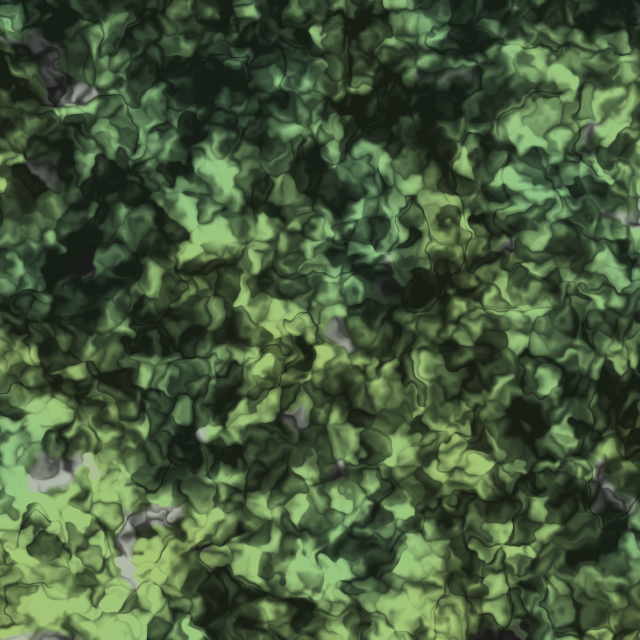
Give the GLSL for this texture, as a Shadertoy shader.

```glsl
// Dense mottled foliage: ragged leaf patches in rounded clumps with dark gaps.
// Warped cells and noise sum to a roughly normal tone of unit spread, which
// is turned into a rank from 0 to 1 so each green covers its chosen area.

const float CLUMP_FREQ = 13.0;    // rounded clumps across the canvas
const float LEAF_FREQ = 33.0;     // leaf patches across the canvas
const float EDGE_SHARPNESS = 26.0;
const float BROAD_WARP = 0.030;
const float FINE_WARP = 0.011;
const vec2 LIGHT_TREND = vec2(-0.2, -1.1);  // brighter toward lower left
const float GAP_MEAN = 0.31;
const float GAP_SPREAD = 0.20;
const float CRACK_WIDTH = 0.32;

const vec3 SHADES[6] = vec3[6](
    vec3(0.09, 0.12, 0.08), vec3(0.17, 0.22, 0.15), vec3(0.24, 0.32, 0.21),
    vec3(0.34, 0.44, 0.28), vec3(0.45, 0.58, 0.37), vec3(0.61, 0.78, 0.49));
const float RANKS[6] = float[6](0.05, 0.25, 0.50, 0.69, 0.83, 0.96);

float hash(vec2 p) {
    vec3 q = fract(vec3(p.xyx) * 0.1031);
    q += dot(q, q.yzx + 33.33);
    return fract((q.x + q.y) * q.z);
}

vec2 hash2(vec2 p) {
    return vec2(hash(p + 17.0), hash(p + 71.0));
}

// Value noise scaled to zero mean and about unit spread
float noise(vec2 p) {
    vec2 i = floor(p), f = fract(p);
    f = f * f * (3.0 - 2.0 * f);
    float low = mix(hash(i), hash(i + vec2(1, 0)), f.x);
    float high = mix(hash(i + vec2(0, 1)), hash(i + vec2(1, 1)), f.x);
    return (mix(low, high, f.y) - 0.5) / 0.2145;
}

vec2 noise2(vec2 p) {
    return vec2(noise(p), noise(p + vec2(53.0, 97.0)));
}

// x: softly blended random tone, y: normalised distance from the cell border
vec2 cells(vec2 p) {
    vec2 base = floor(p);
    float nearest = 9.0, second = 9.0, tone = 0.0, total = 0.0;
    for (int y = -1; y <= 1; y++)
    for (int x = -1; x <= 1; x++) {
        vec2 id = base + vec2(x, y);
        float d = length(id + hash2(id) - p);
        float weight = exp(-EDGE_SHARPNESS * d);
        tone += weight * (hash(id + 131.0) - 0.5) * 3.46;
        total += weight;
        second = min(second, max(nearest, d));
        nearest = min(nearest, d);
    }
    return vec2(tone / total, (second - nearest - GAP_MEAN) / GAP_SPREAD);
}

vec3 foliageColor(float rank) {
    vec3 color = SHADES[0];
    for (int i = 1; i < 6; i++) {
        float t = (rank - RANKS[i - 1]) / (RANKS[i] - RANKS[i - 1]);
        color = mix(color, SHADES[i], clamp(t, 0.0, 1.0));
    }
    return color;
}

void mainImage(out vec4 fragColor, in vec2 fragCoord) {
    vec2 uv = fragCoord / iResolution.y;

    // Bend the plane, then crinkle it for ragged leaf borders
    vec2 bent = uv + 0.3 * BROAD_WARP * noise2(uv * 9.0 + 5.0);
    vec2 ragged = bent + 0.5 * FINE_WARP * noise2(uv * 38.0 + 40.0)
                       + 0.2 * FINE_WARP * noise2(uv * 90.0 + 80.0);

    // Patches, clumps and mottling
    vec2 leaf = cells(ragged * LEAF_FREQ + 20.0);
    vec2 clump = cells(ragged * CLUMP_FREQ + 60.0);
    float tone = 0.50 * leaf.x + 0.28 * leaf.y + 0.26 * clump.y + 0.16 * clump.x;
    tone += 0.40 * noise(bent * 6.0 + 11.0);
    tone += 0.40 * noise(ragged * 23.0 + 31.0);
    tone += 0.32 * noise(ragged * 58.0 + 47.0);
    tone += dot(uv - 0.5, LIGHT_TREND);

    // Thin winding shadows between the leaves
    float ridge = abs(noise(ragged * 17.0 + 90.0));
    tone += 0.12 - 0.8 * (1.0 - smoothstep(0.0, CRACK_WIDTH, ridge));

    // Rank of a normal value, by a logistic curve
    float rank = 1.0 / (1.0 + exp(-1.702 * tone));
    vec3 color = foliageColor(rank);

    // Yellow and blue-green drifts, with a few grey leaves
    float warmth = 0.6 * noise(bent * 7.0 + 140.0) - 1.2 * (uv.y - 0.4);
    color *= 1.0 + clamp(warmth, -1.5, 1.2) * vec3(0.05, 0.0, -0.06);
    float greyness = smoothstep(1.65, 2.0, noise(ragged * 15.0 + 170.0));
    float luma = dot(color, vec3(0.3, 0.6, 0.1));
    color = mix(color, luma * vec3(1.02, 1.0, 1.03), 0.75 * greyness);

    fragColor = vec4(color, 1.0);
}
```
